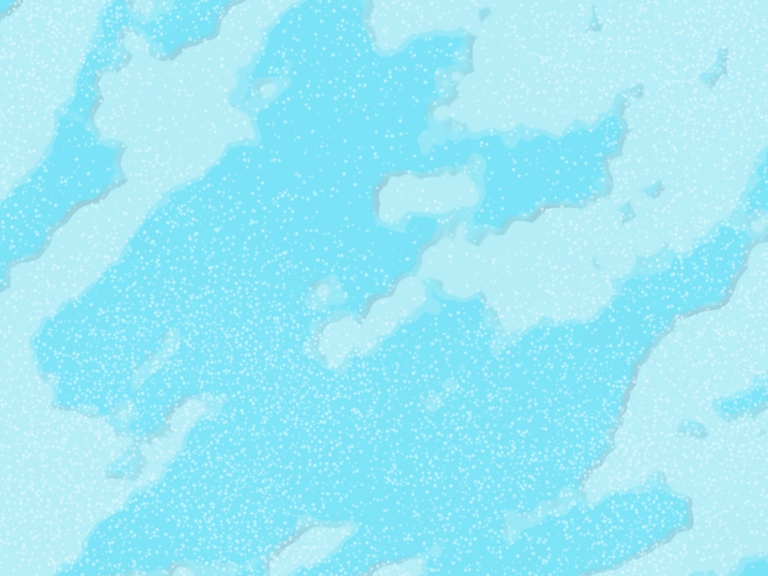
Reproduce this texture procedurally as a Shadertoy shader.

```glsl
// Pale cloud streaks fanning upward to the right over a cyan sky.
// A stretched noise field with cellular lumps is cut into two flat layers,
// shaded along the upper left rims and dusted with fine white flecks.

const vec3 SKY = vec3(0.475, 0.890, 0.968);
const vec3 CLOUD = vec3(0.705, 0.930, 0.966);
const vec3 RIM_SHADE = vec3(0.600, 0.790, 0.835);
const vec3 FLECK = vec3(0.91, 0.98, 1.0);

const float STREAK_ANGLE = 0.68;
const float FAN = 0.30;
const vec2 STREAK_FREQ = vec2(1.7, 5.8);
const vec2 PATCH_FREQ = vec2(4.6, 10.5);
const float LUMP_FREQ = 25.0;
const float LUMP_DEPTH = 0.22;
const float THIN_LEVEL = 0.04;
const float THICK_LEVEL = 0.16;
const float EDGE = 0.03;
const vec2 SHADE_OFFSET = vec2(0.011, -0.008);
const float FLECK_FREQ = 150.0;
const float FLECK_STRENGTH = 0.72;

vec2 hash2(vec2 p) {
    vec3 q = fract(vec3(p.xyx) * vec3(0.1031, 0.1030, 0.0973));
    q += dot(q, q.yzx + 33.33);
    return fract((q.xx + q.yz) * q.zy);
}

float cornerSlope(vec2 cell, vec2 offset) {
    float angle = 6.2832 * hash2(cell + 50.0).x;
    return dot(vec2(cos(angle), sin(angle)), offset);
}

// Gradient noise, centred on zero
float noise(vec2 p) {
    vec2 i = floor(p), f = fract(p);
    vec2 u = f * f * f * (f * (f * 6.0 - 15.0) + 10.0);
    vec2 e = vec2(1.0, 0.0);
    float low = mix(cornerSlope(i, f), cornerSlope(i + e, f - e), u.x);
    float high = mix(cornerSlope(i + e.yx, f - e.yx), cornerSlope(i + 1.0, f - 1.0), u.x);
    return 1.4 * mix(low, high, u.y);
}

// Distance to the nearest scattered point: rounds the cloud edges
float lumps(vec2 p) {
    vec2 i = floor(p), f = fract(p);
    float nearest = 2.0;
    for (int y = -1; y <= 1; y++)
    for (int x = -1; x <= 1; x++) {
        vec2 cell = vec2(x, y);
        nearest = min(nearest, length(cell + hash2(i + cell + 90.0) - f));
    }
    return nearest;
}

// Height of the cloud field; p is centred, in units of canvas height
float cloudField(vec2 p) {
    float c = cos(STREAK_ANGLE), s = sin(STREAK_ANGLE);
    vec2 q = vec2(c * p.x + s * p.y, c * p.y - s * p.x);
    q.y /= 1.0 + FAN * q.x;
    q += 0.018 * vec2(noise(p * 8.0), noise(p * 8.0 + 31.0));
    float field = noise(q * STREAK_FREQ + vec2(3.7, 18.2));
    field += 0.62 * noise(q * PATCH_FREQ + 23.7);
    field += 0.16 * noise(p * 16.0 + 5.0);
    field += 0.60 * (length(p - vec2(-0.10, -0.08)) - 0.46);
    return field + LUMP_DEPTH * (0.45 - lumps(p * LUMP_FREQ));
}

// Soft flecks of mixed size and brightness; density is the share of cells used
float flecks(vec2 p, float density) {
    vec2 i = floor(p), f = fract(p);
    float brightest = 0.0;
    for (int y = -1; y <= 1; y++)
    for (int x = -1; x <= 1; x++) {
        vec2 cell = vec2(x, y);
        vec2 chance = hash2(i + cell + 217.0);
        float away = length(cell + hash2(i + cell) - f);
        float radius = mix(0.45, 0.75, chance.y);
        float glow = 1.0 - smoothstep(0.1, radius, away);
        brightest = max(brightest, glow * step(chance.x, density) * mix(0.25, 0.9, chance.y));
    }
    return brightest;
}

void mainImage(out vec4 fragColor, in vec2 fragCoord) {
    vec2 p = (fragCoord - 0.5 * iResolution.xy) / iResolution.y;

    // Two flat cloud layers
    float field = cloudField(p);
    float thin = smoothstep(THIN_LEVEL - EDGE, THIN_LEVEL + EDGE, field);
    float thick = smoothstep(THICK_LEVEL - EDGE, THICK_LEVEL + EDGE, field);
    vec3 color = mix(SKY, CLOUD, 0.5 * thin + 0.5 * thick);

    // Grey shade just outside the upper left rims
    float shifted = cloudField(p + SHADE_OFFSET);
    float shade = smoothstep(THICK_LEVEL - 0.09, THICK_LEVEL + 0.14, shifted);
    shade *= (1.0 - thick) * (0.6 + 0.4 * noise(p * 9.0 + 40.0));
    color = mix(color, RIM_SHADE, clamp(shade, 0.0, 0.8));

    // Flecks gather in broad drifts, thickest toward the borders
    float drift = noise(p * 2.1 + 14.0) + 0.5 * noise(p * 5.0 + 8.0);
    float density = clamp(0.18 + 0.4 * drift + 0.35 * length(p), 0.12, 0.8);
    mat2 turn = mat2(0.8, 0.6, -0.6, 0.8);
    float dust = flecks(turn * (p + 2.0) * FLECK_FREQ, density);
    color = mix(color, FLECK, FLECK_STRENGTH * dust + 0.08 * density);

    fragColor = vec4(color, 1.0);
}
```
